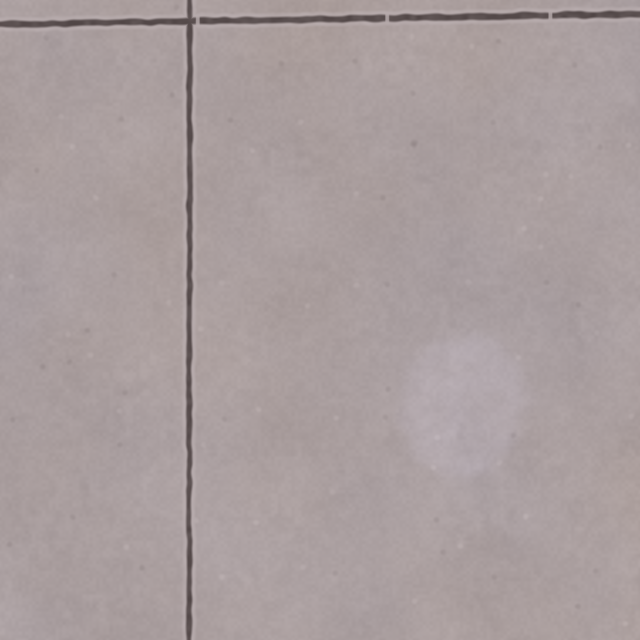
Give the GLSL for this texture, as a Shadertoy shader.

```glsl
// Large mauve-grey floor tiles with dark, slightly tilted joints, pale rims and a faint round stain.

float hash(vec2 p) {
    vec3 q = fract(p.xyx * vec3(0.1031, 0.1030, 0.0973));
    q += dot(q, q.yzx + 33.33);
    return fract((q.x + q.y) * q.z);
}

// Smooth value noise, 0 to 1
float noise(vec2 p) {
    vec2 cell = floor(p), f = fract(p);
    f = f * f * (3.0 - 2.0 * f);
    return mix(mix(hash(cell), hash(cell + vec2(1, 0)), f.x),
               mix(hash(cell + vec2(0, 1)), hash(cell + vec2(1, 1)), f.x), f.y);
}

float fbm(vec2 p) {
    float sum = 0.0, amp = 0.5;
    for (int i = 0; i < 4; i++) {
        sum += amp * noise(p);
        p = mat2(1.6, 1.2, -1.2, 1.6) * p + 17.3;
        amp *= 0.5;
    }
    return sum / 0.9375;
}

// Signed offset to the nearest joint of the tile grid
vec2 jointOffset(vec2 p) {
    vec2 q = p - vec2(0.2955 + 0.001 * p.y, 0.9615 + 0.0168 * p.x);
    return q - 1.06 * round(q / 1.06);
}

float softBlob(vec2 p, vec2 center, float radius, float blur) {
    return 1.0 - smoothstep(radius - blur, radius + blur, length(p - center));
}

void mainImage(out vec4 fragColor, in vec2 fragCoord) {
    vec2 p = fragCoord / iResolution.xy;
    float aa = 0.7 / min(iResolution.x, iResolution.y);

    // Stone body: broad tint drift, mottling and fine grain
    vec3 color = vec3(0.668, 0.622, 0.622);
    color += vec3(0.006, -0.002, -0.016) * (fbm(p * 4.0 + 3.0) - 0.5) * 2.0;
    color += 0.05 * (fbm(p * 9.0 + 40.0) - 0.5);
    color += 0.035 * (noise(p * 75.0) - 0.5) * noise(p * 21.0 + 9.0);
    color += 0.022 * (noise(p * 190.0 + 5.0) - 0.5);

    // Sparse pits and pale flecks, at most one per cell
    vec2 cell = floor(p * 24.0);
    vec2 speck = (cell + 0.25 + 0.5 * vec2(hash(cell + 7.0), hash(cell + 71.0))) / 24.0;
    float kind = hash(cell + 133.0);
    float fleck = softBlob(p, speck, 0.004, 0.003);
    color += fleck * (0.035 * step(0.93, kind) - 0.04 * step(kind, 0.06));
    color -= 0.07 * softBlob(p, vec2(0.647, 0.776), 0.005, 0.004);

    // Pale round stain with a ragged edge
    vec2 ragged = p + 0.022 * (vec2(noise(p * 32.0), noise(p * 32.0 + 50.0)) - 0.5);
    float stain = softBlob(ragged * vec2(1.0, 0.88), vec2(0.725, 0.322), 0.098, 0.016);
    color += vec3(0.032, 0.034, 0.046) * stain * (0.8 + 0.4 * noise(p * 45.0));

    // Joints with wavering edges; the horizontal one is a little wider
    vec2 wobble = vec2(noise(vec2(p.y * 65.0, 2.0)), noise(vec2(p.x * 60.0, 8.0))) - 0.5;
    vec2 d = abs(jointOffset(p) + 0.0022 * wobble);
    vec2 halfWidth = vec2(0.0042, 0.0050) + 0.0018 * (vec2(noise(p.yy * 38.0), noise(p.xx * 44.0)) - 0.5);
    vec2 edge = d - halfWidth;

    // Short bridges that interrupt the horizontal joint
    vec3 toBridge = abs(p.x - vec3(0.309, 0.605, 0.860));
    float nearest = min(toBridge.x, min(toBridge.y, toBridge.z));
    float bridge = 1.0 - smoothstep(0.0014, 0.0034 + aa, nearest);

    // Pale rims, then the dark grout
    vec2 rim = 1.0 - smoothstep(vec2(0.003), vec2(0.009), edge);
    float rimAmount = max(rim.x, rim.y) * (0.65 + 0.5 * noise(p * 80.0));
    color = mix(color, vec3(0.725, 0.68, 0.685), 0.8 * clamp(rimAmount, 0.0, 1.0));
    vec2 grout = 1.0 - smoothstep(vec2(-0.0016 - aa), vec2(0.0016 + aa), edge);
    grout.y *= 1.0 - 0.85 * bridge;
    vec3 groutColor = vec3(0.345, 0.303, 0.303) + 0.07 * (noise(p * 110.0) - 0.5);
    color = mix(color, groutColor, max(grout.x, grout.y));

    fragColor = vec4(color, 1.0);
}
```
